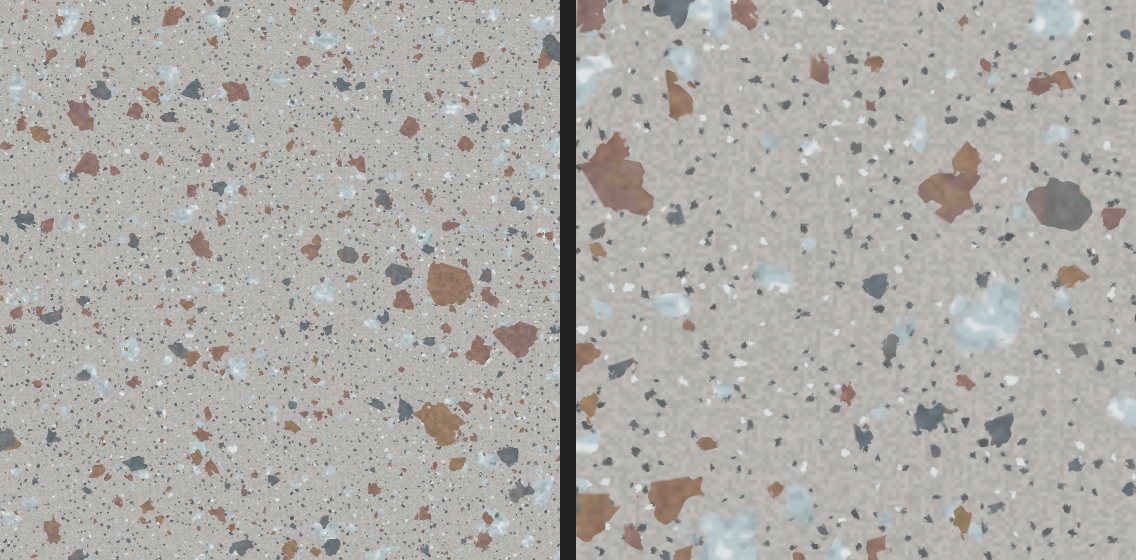
Left: the whole. Right: its middle third, enlarged.
This texture is drawn by a Shadertoy shader. Its source:

```glsl
// Grey terrazzo: a fine-grained binder with rust and slate stone chips,
// soft pale blue flecks, and a dust of dark and white specks.
// Each size class is a jittered grid of noise-warped, randomly cut ellipses.

const vec3 BINDER      = vec3(0.712, 0.702, 0.692);
const vec3 RUST        = vec3(0.565, 0.435, 0.390);
const vec3 OCHRE       = vec3(0.580, 0.480, 0.380);
const vec3 MAUVE       = vec3(0.545, 0.445, 0.430);
const vec3 SLATE       = vec3(0.380, 0.425, 0.455);
const vec3 STONE_GREY  = vec3(0.470, 0.475, 0.475);
const vec3 DARK_SPECK  = vec3(0.400, 0.410, 0.420);
const vec3 PALE_BLUE   = vec3(0.720, 0.795, 0.815);
const vec3 DEEP_BLUE   = vec3(0.610, 0.690, 0.715);
const vec3 WHITE_SPECK = vec3(0.880, 0.895, 0.900);

const float GRAIN_SCALE    = 400.0;
const float GRAIN_STRENGTH = 0.13;
const float EDGE_SOFTNESS  = 0.0009;
const float RUST_SHARE     = 0.60;

struct Chip {
    float dist;   // signed distance to the edge, in canvas units
    float tint;   // random value per chip
    float radius;
};

float hash(vec2 p) {
    return fract(sin(dot(p, vec2(127.1, 311.7))) * 43758.5453);
}

float noise(vec2 p) {
    vec2 cell = floor(p);
    vec2 f = fract(p);
    f = f * f * (3.0 - 2.0 * f);
    float low = mix(hash(cell), hash(cell + vec2(1.0, 0.0)), f.x);
    float high = mix(hash(cell + vec2(0.0, 1.0)), hash(cell + 1.0), f.x);
    return mix(low, high, f.y);
}

// Nearest chip of one size class; fill is the share of occupied cells.
Chip scatter(vec2 uv, float cells, float fill, float rMin, float rMax, float seed) {
    Chip best = Chip(1.0, 0.0, rMin);
    vec2 home = floor(uv * cells);
    for (int y = -1; y <= 1; y++) {
        for (int x = -1; x <= 1; x++) {
            vec2 cell = home + vec2(x, y);
            vec2 id = cell + seed;
            if (hash(id) > fill) continue;

            vec2 jitter = vec2(hash(id + 17.3), hash(id + 41.7));
            float sizeRnd = hash(id + 73.1);
            float radius = mix(rMin, rMax, sizeRnd * sizeRnd);
            vec2 q = (uv - (cell + jitter) / cells) / radius;
            if (dot(q, q) > 4.0) continue;

            // Random direction and stretch, a ragged rim and one flat cut
            float angle = 6.2832 * hash(id + 91.9);
            float c = cos(angle), s = sin(angle);
            q = mat2(c, -s, s, c) * q;
            q.y *= mix(1.0, 1.65, hash(id + 29.5));
            float d = length(q) - 1.0;
            d += 1.1 * (noise(q * 1.5 + jitter * 90.0) - 0.5);
            d += 0.4 * (noise(q * 4.0 + jitter * 50.0) - 0.5);
            d = max(d, dot(q, vec2(0.8, 0.6)) - mix(0.4, 1.0, jitter.x));
            d *= radius * 0.8;
            if (d < best.dist) best = Chip(d, hash(id + 57.7), radius);
        }
    }
    return best;
}

float coverage(float d, float softness) {
    float w = max(softness, 0.7 / iResolution.y);
    return 1.0 - smoothstep(-w, w, d);
}

// Rust or slate stone with mottling and stains of the other family
vec3 stoneColour(vec2 uv, float tint) {
    float pick = fract(tint * 7.31);
    vec3 warm = pick < 0.5 ? mix(RUST, OCHRE, pick * 2.0) : mix(MAUVE, RUST, pick * 2.0 - 1.0);
    vec3 cool = mix(SLATE, STONE_GREY, pick * pick);
    bool isWarm = tint < RUST_SHARE;
    float stain = smoothstep(0.66, 0.82, noise(uv * 75.0 + tint * 40.0));
    vec3 col = isWarm ? mix(warm, OCHRE, stain * 0.6) : mix(cool, MAUVE, stain * 0.6);
    float mottle = noise(uv * 130.0) + noise(uv * 290.0) - 1.0;
    return col * (1.0 + 0.14 * mottle);
}

void addStones(inout vec3 col, vec2 uv, Chip chip) {
    col = mix(col, stoneColour(uv, chip.tint), 0.96 * coverage(chip.dist, EDGE_SOFTNESS));
}

// Cloudy blue flecks that fade into the binder, whiter in the middle
void addBlue(inout vec3 col, vec2 uv, Chip chip) {
    float cloud = noise(uv * 95.0 + 8.0) * 0.6 + noise(uv * 210.0) * 0.4;
    vec3 blue = mix(DEEP_BLUE, PALE_BLUE, smoothstep(0.2, 0.48, cloud));
    blue = mix(blue, WHITE_SPECK, smoothstep(0.55, 0.8, cloud));
    float body = coverage(chip.dist + chip.radius * 0.1, chip.radius * 0.2);
    col = mix(col, blue, body * mix(0.65, 1.0, cloud));
}

void mainImage(out vec4 fragColor, in vec2 fragCoord) {
    vec2 uv = fragCoord / iResolution.y;

    // Binder with fine grain
    float grain = noise(uv * GRAIN_SCALE) - 0.5;
    vec3 col = BINDER * (1.0 + GRAIN_STRENGTH * grain);

    // Dust of specks
    Chip dark = scatter(uv, 92.0, 0.42, 0.0013, 0.0036, 11.0);
    col = mix(col, DARK_SPECK + 0.1 * (dark.tint - 0.5), coverage(dark.dist, EDGE_SOFTNESS));
    Chip white = scatter(uv, 70.0, 0.24, 0.0014, 0.0036, 211.0);
    col = mix(col, WHITE_SPECK, 0.9 * coverage(white.dist, EDGE_SOFTNESS));

    // Blue flecks, then stones from small to large
    addBlue(col, uv, scatter(uv, 30.0, 0.32, 0.005, 0.012, 307.0));
    addBlue(col, uv, scatter(uv, 11.0, 0.36, 0.014, 0.029, 401.0));
    addStones(col, uv, scatter(uv, 36.0, 0.20, 0.004, 0.009, 503.0));
    addStones(col, uv, scatter(uv, 16.0, 0.40, 0.011, 0.021, 601.0));
    addStones(col, uv, scatter(uv, 6.0, 0.22, 0.026, 0.042, 709.0));

    fragColor = vec4(col, 1.0);
}
```
